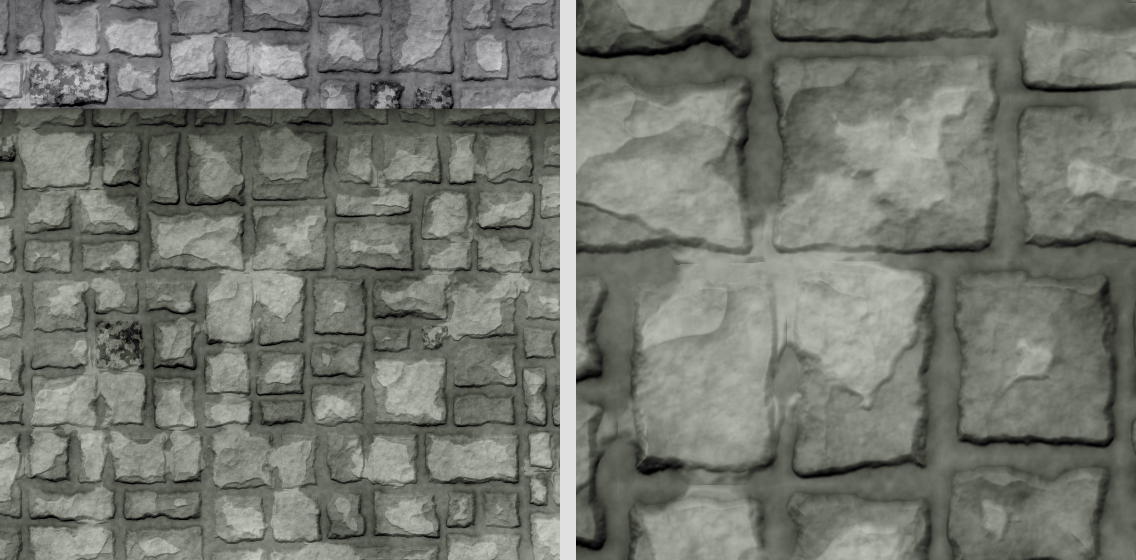
Left, the full canvas; right, a detail of the centre.
A WebGL 2 fragment shader for this texture:

```glsl
#version 300 es
precision highp float;

uniform vec2 u_resolution;
out vec4 outColor;

const vec2 BLOCK = vec2(0.31, 0.26);    // coarse block before splitting
const int SPLITS = 4;
const float MIN_SPLIT = 0.135;          // shortest side that may be cut
const float SPLIT_CHANCE = 0.78;
const float JOINT = 0.0066;             // half width of the mortar
const float CORNER = 0.012;
const float EDGE_ROUGHNESS = 0.022;
const float MORTAR_TONE = 0.440;
const float FLANK_TONE = 0.480;
const float FACE_TONE = 0.612;
const float LIGHT_GAIN = 0.215;
const float BAND_EDGE = 0.806;          // lower border of the pale band
const vec2 BAND_SHIFT = vec2(0.37, 0.53);
const vec3 MOSS_TINT = vec3(-0.004, 0.007, -0.032);
const vec3 BAND_TINT = vec3(0.0, 0.0, 0.008);
const vec3 LIGHT = vec3(-0.33, 0.55, 0.77);

struct Stone { vec2 lo; vec2 hi; float seed; };

float hash(vec2 p) {
    return fract(sin(dot(p, vec2(127.1, 311.7))) * 43758.5453);
}

float noise(vec2 p) {
    vec2 i = floor(p), f = fract(p);
    f = f * f * (3.0 - 2.0 * f);
    return mix(mix(hash(i), hash(i + vec2(1, 0)), f.x),
               mix(hash(i + vec2(0, 1)), hash(i + vec2(1, 1)), f.x), f.y);
}

float fbm(vec2 p) {
    float sum = 0.0, amp = 0.5;
    for (int i = 0; i < 5; i++) {
        sum += amp * noise(p);
        p = mat2(1.6, 1.2, -1.2, 1.6) * p + 7.3;
        amp *= 0.5;
    }
    return sum;
}

// Squared cell distance: hollow chips meeting in sharp ridges
float chips(vec2 p) {
    vec2 cell = floor(p);
    float nearest = 4.0;
    for (int y = -1; y <= 1; y++)
        for (int x = -1; x <= 1; x++) {
            vec2 c = cell + vec2(x, y);
            vec2 away = c + vec2(hash(c), hash(c + 31.7)) - p;
            nearest = min(nearest, dot(away, away));
        }
    return nearest;
}

float jointAt(float i, float key, float size) {
    return (i + 0.4 * (hash(vec2(i, key)) - 0.5)) * size;
}

// Start, end and index of the jittered interval around x
vec3 span(float x, float key, float size) {
    float i = floor(x / size);
    if (x < jointAt(i, key, size)) i -= 1.0;
    else if (x >= jointAt(i + 1.0, key, size)) i += 1.0;
    return vec3(jointAt(i, key, size), jointAt(i + 1.0, key, size), i);
}

Stone findStone(vec2 p) {
    vec3 row = span(p.y, 3.7, BLOCK.y);
    vec3 col = span(p.x, row.z + 11.3, BLOCK.x);
    Stone s = Stone(vec2(col.x, row.x), vec2(col.y, row.y), hash(vec2(col.z, row.z) + 5.1));
    for (int k = 0; k < SPLITS; k++) {
        float level = float(k);
        vec2 size = s.hi - s.lo;
        bool wide = size.x > size.y * mix(0.9, 2.0, hash(vec2(s.seed, level)));
        vec2 axis = wide ? vec2(1, 0) : vec2(0, 1);
        float len = dot(size, axis);
        bool keep = k > 1 && hash(vec2(s.seed, level + 4.0)) > SPLIT_CHANCE;
        if (len < MIN_SPLIT || keep) continue;
        float cut = dot(s.lo, axis) + len * mix(0.36, 0.64, hash(vec2(s.seed, level + 8.0)));
        bool first = dot(p, axis) < cut;
        if (first) s.hi = mix(s.hi, vec2(cut), axis);
        else s.lo = mix(s.lo, vec2(cut), axis);
        s.seed = hash(vec2(s.seed, first ? 21.0 : 34.0));
    }
    return s;
}

// Height, stone mask, raised face mask, distance inside the stone edge
vec4 relief(vec2 p, Stone s) {
    vec2 q = abs(p - 0.5 * (s.lo + s.hi)) - 0.5 * (s.hi - s.lo) + CORNER;
    float d = CORNER - length(max(q, 0.0)) - min(max(q.x, q.y), 0.0) - JOINT;
    d += EDGE_ROUGHNESS * (fbm(p * 34.0) - 0.5) * smoothstep(-JOINT, 0.002, d);
    float base = smoothstep(0.0, 0.007, d);
    float bite = 0.12 * (fbm(p * 12.0 + 40.0) - 0.42);
    float face = smoothstep(0.0, 0.008, d - 0.005 - bite);
    vec2 warp = vec2(fbm(p * 20.0 + 3.0), noise(p * 27.0 + 60.0));
    float hollow = chips(p * 12.0 + 1.5 * warp);
    float height = 0.002 * base + 0.004 * face + 0.014 * hollow * base
                 + 0.0075 * fbm(p * 55.0) * (0.25 + 0.75 * base);
    return vec4(height, base, face, d);
}

float wallTone(vec2 p) {
    p += 0.008 * (vec2(noise(p * 6.0), noise(p * 6.0 + 19.0)) - 0.5);
    Stone s = findStone(p);
    vec4 r = relief(p, s);

    // Slope lighting
    vec2 e = vec2(0.0016, 0.0);
    vec2 slope = vec2(relief(p + e.xy, s).x, relief(p + e.yx, s).x) - r.x;
    vec3 normal = normalize(vec3(-slope / e.x, 1.0));
    float tone = mix(MORTAR_TONE, FLANK_TONE, r.y);
    tone = mix(tone, FACE_TONE, r.z);
    tone += LIGHT_GAIN * (dot(normal, LIGHT) - LIGHT.z * 0.95);

    // Weathering and grain
    tone += 0.08 * (hash(vec2(s.seed, 2.0)) - 0.5) * r.y;
    tone += 0.26 * (fbm(p * 4.0 + 9.0) - 0.5) + 0.15 * (fbm(p * 150.0) - 0.5);
    tone += 0.18 * (fbm(p * 19.0 + 70.0) - 0.5) * r.y;

    // Dark crevices, deepest along the lower edges
    float rise = p.y - s.lo.y;
    float below = smoothstep(0.0, 0.006, rise) * (1.0 - smoothstep(0.008, 0.035, rise));
    float patches = smoothstep(0.3, 0.75, noise(p * 18.0));
    float gap = abs(r.w - 0.001);
    tone -= exp(-gap / 0.0028) * mix(0.10, 0.17, below) * (0.15 + 0.85 * patches);
    tone -= exp(-gap / 0.014) * 0.10 * patches;
    float lichen = step(hash(vec2(s.seed, 6.0)), 0.03) * r.y;
    return tone - 0.24 * lichen * smoothstep(0.4, 0.6, fbm(p * 110.0));
}

void main() {
    vec2 p = gl_FragCoord.xy / u_resolution.y;
    float pixel = 1.0 / u_resolution.y;
    float tone = wallTone(p + step(BAND_EDGE, p.y) * BAND_SHIFT);

    // Wall in the shade beneath the band
    float depth = max(BAND_EDGE - p.y, 0.0);
    float shaded = tone * (1.0 - 0.55 * exp(-depth / 0.05));
    vec3 wall = shaded + MOSS_TINT * smoothstep(0.08, 0.3, shaded);

    // Paler neutral band, dimmed at the top
    float pale = (tone - MORTAR_TONE) * 1.15 + 0.50;
    pale *= 1.0 - 0.22 * smoothstep(0.89, 1.0, p.y);
    vec3 color = mix(wall, pale + BAND_TINT, smoothstep(-pixel, pixel, p.y - BAND_EDGE));
    outColor = vec4(clamp(color, 0.0, 1.0), 1.0);
}
```
